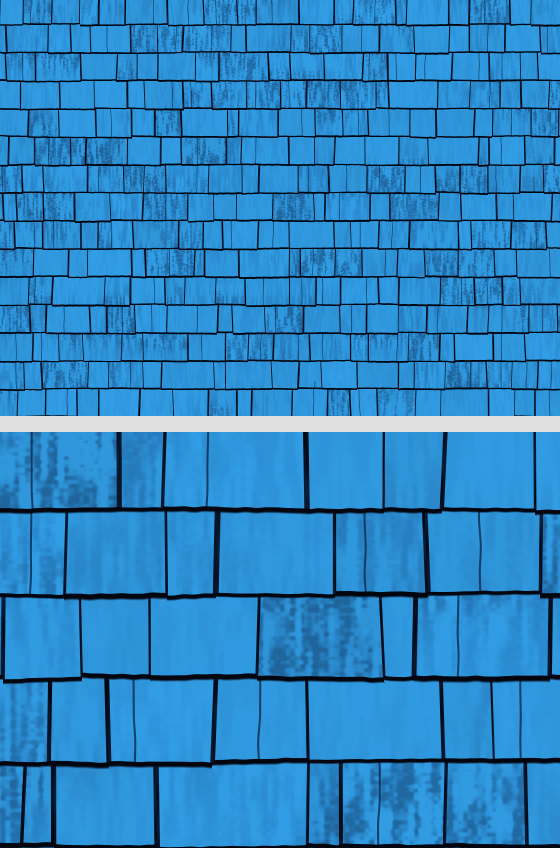
Top: the whole. Bottom: its middle third, enlarged.
This texture is drawn by a WebGL 1 fragment shader. Its source:

```glsl
precision highp float;
// Rows of uneven blue-painted wooden shingles with dark gaps and weathered grain.

uniform vec2 u_resolution;

const float ROWS = 14.84;         // rows per canvas height
const float COLUMNS = 13.36;      // mean shingles per canvas height of width
const float ROW_SHIFT = 0.13;
const vec3 PAINT = vec3(0.19, 0.605, 0.88);
const vec3 WORN = vec3(0.15, 0.50, 0.76);
const vec3 STAIN = vec3(0.11, 0.35, 0.55);
const vec3 NAVY = vec3(0.05, 0.16, 0.30);
const vec3 INK = vec3(0.01, 0.02, 0.06);

float hash(vec2 p) {
  vec3 q = fract(p.xyx * vec3(0.1031, 0.1030, 0.0973));
  q += dot(q, q.yzx + 33.33);
  return fract((q.x + q.y) * q.z);
}

float noise(vec2 p) {
  vec2 i = floor(p), f = fract(p);
  f = f * f * (3.0 - 2.0 * f);
  vec2 e = vec2(1.0, 0.0);
  return mix(mix(hash(i), hash(i + e), f.x),
             mix(hash(i + e.yx), hash(i + e.xx), f.x), f.y);
}

// Antialiased step: 0 below the edge, 1 above it
float cover(float d, float pixel) {
  return clamp(d / pixel + 0.5, 0.0, 1.0);
}

// Irregular, slightly leaning joint between two shingles
float joint(float i, float row, float y) {
  float lean = (hash(vec2(i + 5.3, row)) - 0.5) * 0.09;
  return i + (hash(vec2(i, row + 17.0)) - 0.5) * 0.76 + lean * (y - 0.5);
}

// Paint with vertical grain, worn patches and stains
vec3 paintedWood(vec2 p, float seed) {
  float fine = noise(vec2(p.x * 17.0 + seed * 91.0, p.y * 2.6));
  float broad = noise(vec2(p.x * 6.0 + seed * 47.0, p.y * 1.2));
  float speck = noise(p * vec2(19.0, 21.0));
  float patchy = noise(p * vec2(0.45, 0.6) + 8.0);
  float wear = smoothstep(0.3, 0.85, patchy * 0.55 + seed * 0.5);
  float streak = smoothstep(0.3, 0.8, fine * 0.5 + broad * 0.35 + speck * 0.15);
  vec3 color = mix(PAINT, WORN, clamp(streak * (0.25 + wear * 1.1), 0.0, 1.0));
  float stain = smoothstep(0.5, 0.95, wear) * smoothstep(0.42, 0.8, fine * 0.6 + speck * 0.4);
  color = mix(color, STAIN, stain * 0.65);
  return color * (0.975 + 0.05 * hash(vec2(seed * 83.0, 4.0)));
}

// One course: returns its colour; reports the lower edge and its shadow depth
vec3 course(vec2 p, float row, float pixel, out float edge, out float shadow) {
  float x = p.x + hash(vec2(row, 2.7)) * 9.0 + 3.0;
  float i = floor(x + 0.5);
  i -= step(x, joint(i, row, p.y));
  float left = joint(i, row, p.y);
  float right = joint(i + 1.0, row, p.y);
  float width = right - left;
  float along = (x - left) / width;
  float seed = hash(vec2(i + 31.0, row + 3.0));

  // Uneven, tilted and slightly ragged lower edge
  float tilt = (hash(vec2(i + 2.0, row + 61.0)) - 0.5) * 0.05;
  edge = 0.09 + 0.06 * hash(vec2(i, row + 40.0)) + tilt * (along - 0.5);
  edge += (noise(vec2(x * 9.0, row * 3.0)) - 0.5) * 0.014;
  shadow = 0.048 + 0.027 * hash(vec2(i + 11.0, row + 29.0));

  vec3 color = paintedWood(vec2(x, p.y + row), seed);

  // Hairline split in some of the wider shingles
  float splitAt = mix(0.25, 0.75, hash(vec2(i + 71.0, row)));
  float wander = (noise(vec2(p.y * 3.0, seed * 50.0)) - 0.5) * 0.03;
  float split = 1.0 - cover(abs(x - left - splitAt * width + wander) - 0.011, pixel);
  float hasSplit = step(0.75, width) * step(0.52, hash(vec2(row, i + 53.0)));
  color = mix(color, NAVY, split * hasSplit * 0.8);

  // Open gaps on both sides
  float leftGap = 0.011 + 0.021 * hash(vec2(i, row + 7.0));
  float rightGap = 0.011 + 0.021 * hash(vec2(i + 1.0, row + 7.0));
  float inside = min(x - left - leftGap, right - x - rightGap);
  vec3 gapColor = mix(INK, NAVY, 0.7 * noise(vec2(i * 3.0, p.y * 3.0 + row)));
  return mix(gapColor, color, cover(inside, pixel));
}

void main() {
  vec2 p = gl_FragCoord.xy / u_resolution.y * vec2(COLUMNS, ROWS);
  p.y += ROW_SHIFT;
  vec2 pixel = vec2(COLUMNS, ROWS) / u_resolution.y;
  float row = floor(p.y);
  float y = fract(p.y);

  float edge, shadow, lowerEdge, lowerShadow;
  vec3 upper = course(vec2(p.x, y), row, pixel.x, edge, shadow);
  vec3 lower = course(vec2(p.x, y + 1.0), row - 1.0, pixel.x, lowerEdge, lowerShadow);

  // The upper course overlaps the lower one and shades it
  float depth = (edge - y) / shadow;
  lower = mix(INK, lower, smoothstep(0.65, 1.2, depth));
  gl_FragColor = vec4(mix(lower, upper, cover(y - edge, pixel.y)), 1.0);
}
```
